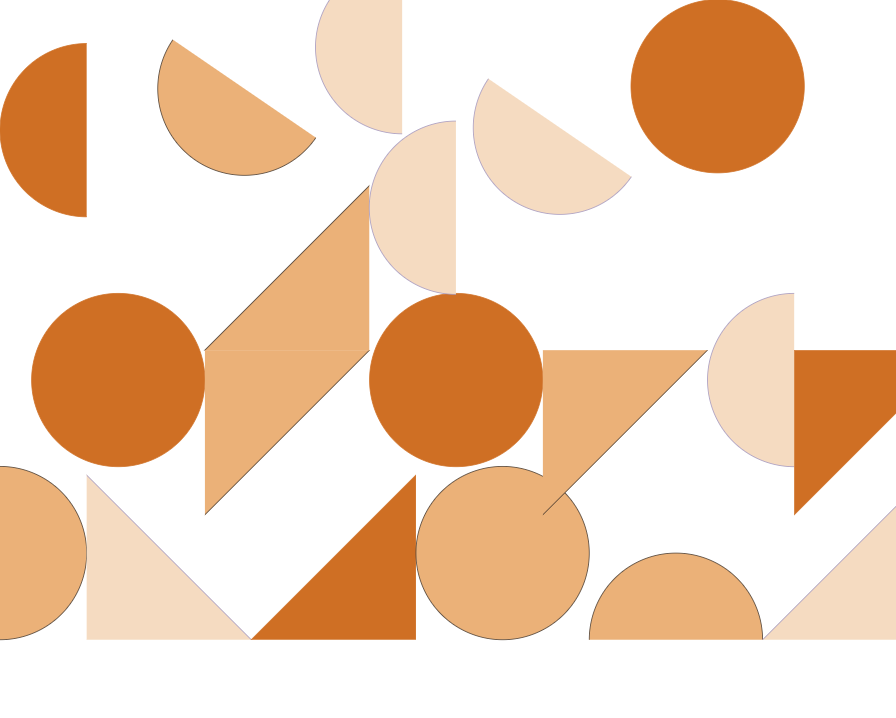
Reproduce this background procedurally as a WebGL 1 fragment shader.

```glsl
precision highp float;
// Stacked flat discs, half discs and right triangles in warm ochre tones on white.

uniform vec2 u_resolution;

const float RADIUS = 0.1207;
const float LEG = 0.2293;
const float RIM_HALF_WIDTH = 0.0006;
const float QUARTER_TURN = 1.5707963;
const int MAX_PIECES = 6;

// Evenly spread value in 0..1; sequence holds (phase, step).
float spread(vec2 sequence, float index) {
    return fract(sequence.x + sequence.y * index);
}

float coverage(float dist, float pixel) {
    return clamp(0.5 - dist / pixel, 0.0, 1.0);
}

vec2 rotateBack(vec2 v, float angle) {
    float c = cos(angle);
    float s = sin(angle);
    return mat2(c, -s, s, c) * v;
}

// Each shape returns (distance to plain edges, distance to rimmed edge).
vec2 discEdges(vec2 p) {
    return vec2(-1.0, length(p) - RADIUS);
}

vec2 halfDiscEdges(vec2 p) {
    return vec2(-p.y, length(p) - RADIUS);
}

vec2 triangleEdges(vec2 p) {
    vec2 legs = -p - 0.5 * LEG;
    return vec2(max(legs.x, legs.y), (p.x + p.y) * 0.7071);
}

vec3 fillColor(float tone) {
    if (tone < 0.3333) return vec3(0.81, 0.435, 0.14);
    if (tone < 0.6667) return vec3(0.92, 0.695, 0.47);
    return vec3(0.96, 0.86, 0.755);
}

vec3 rimColor(float tone) {
    if (tone < 0.3333) return fillColor(tone);
    if (tone < 0.6667) return vec3(0.24, 0.19, 0.15);
    return vec3(0.62, 0.57, 0.74);
}

vec3 paintPiece(vec3 under, vec2 edges, float tone, float pixel) {
    float fill = coverage(max(edges.x, edges.y), pixel);
    float rim = coverage(abs(edges.y) - RIM_HALF_WIDTH, pixel)
              * coverage(edges.x, pixel);
    vec3 color = mix(under, fillColor(tone), fill);
    return mix(color, rimColor(tone), 0.8 * rim);
}

// Lays pieces side by side from start; hop is (step, lift) of their heights.
vec3 paintRow(vec3 color, vec2 p, float pixel, vec2 start, float count,
              float gap, vec2 hop, vec2 kinds, vec2 tones, vec2 turns,
              float tilt) {
    float left = start.x;
    for (int i = 0; i < MAX_PIECES; i++) {
        float index = float(i);
        if (index >= count) break;

        float kind = spread(kinds, index);
        float angle = floor(4.0 * spread(turns, index)) * QUARTER_TURN;
        float bottom = start.y + hop.y * fract(hop.x * index);
        vec2 local = p - vec2(left, bottom);
        vec2 edges;
        float width;

        if (kind < 0.2) {
            width = 2.0 * RADIUS;
            edges = discEdges(local - RADIUS);
        } else if (kind < 0.4) {
            vec2 bulge = vec2(-sin(angle), cos(angle));
            vec2 halfBox = RADIUS * (1.0 - 0.5 * abs(bulge));
            vec2 center = halfBox - 0.5 * RADIUS * bulge;
            float tilted = angle + tilt * mod(index, 2.0);
            width = 2.0 * halfBox.x;
            edges = halfDiscEdges(rotateBack(local - center, tilted));
        } else {
            width = LEG;
            edges = triangleEdges(rotateBack(local - 0.5 * LEG, angle));
        }

        color = paintPiece(color, edges, spread(tones, index), pixel);
        left += width + gap;
    }
    return color;
}

void main() {
    float pixel = 1.0 / u_resolution.y;
    vec2 p = gl_FragCoord.xy * pixel;
    vec3 color = vec3(1.0);

    // Floor row
    color = paintRow(color, p, pixel, vec2(-RADIUS, 0.109), 6.0, 0.0, vec2(0.0),
                     vec2(0.12, 0.3), vec2(0.415, 0.31), vec2(0.77, 0.33), 0.0);
    // Second row, settled into the gaps
    color = paintRow(color, p, pixel, vec2(0.044, 0.35), 6.0, 0.0, vec2(0.5, -0.134),
                     vec2(0.02, 0.57), vec2(0.2, 0.42), vec2(0.3, 0.5), 0.0);
    // Top of the pile
    color = paintRow(color, p, pixel, vec2(0.285, 0.512), 2.0, 0.0, vec2(0.5, 0.156),
                     vec2(0.7, 0.6), vec2(0.4, 0.35), vec2(0.35, 0.0), 0.0);
    // Loose falling pieces
    color = paintRow(color, p, pixel, vec2(0.0, 0.698), 5.0, 0.099, vec2(0.34, 0.17),
                     vec2(0.38, -0.05), vec2(0.08, 0.3), vec2(0.3, 0.0), 0.97);

    gl_FragColor = vec4(color, 1.0);
}
```
